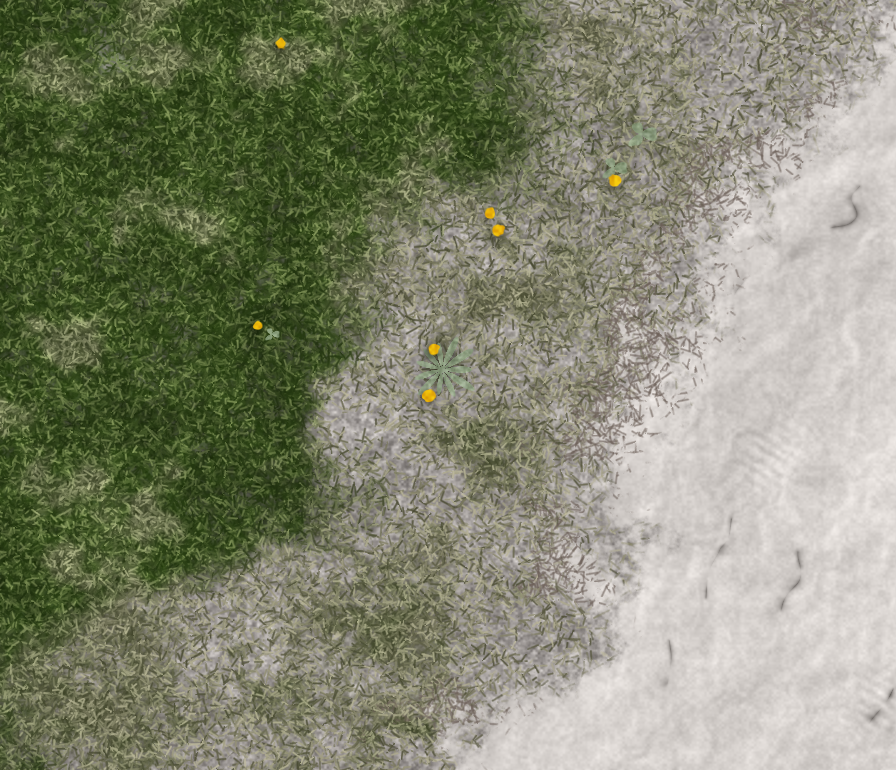
Reproduce this texture procedurally as a Shadertoy shader.

```glsl
const float TAU = 6.2832;

// Vegetation patches: centre, radius, added density
const vec4 PATCHES[11] = vec4[11](
    vec4(0.695, 0.64, 0.09, 0.24), vec4(0.51, 0.20, 0.075, 0.40),
    vec4(0.635, 0.42, 0.07, 0.30), vec4(0.53, 0.055, 0.05, 0.48),
    vec4(0.82, 0.79, 0.07, 0.20), vec4(0.12, 0.12, 0.18, 0.32),
    vec4(0.355, 0.09, 0.06, 0.36), vec4(0.78, 0.96, 0.10, 0.16),
    vec4(0.48, 0.47, 0.07, -0.28), vec4(0.29, 0.14, 0.06, -0.36),
    vec4(0.14, 0.93, 0.04, -0.35));

// Sand grooves: start and end
const vec4 GROOVES[7] = vec4[7](
    vec4(1.035, 0.29, 1.005, 0.19), vec4(0.952, 0.328, 0.925, 0.215),
    vec4(1.118, 0.75, 1.065, 0.70), vec4(0.868, 0.17, 0.862, 0.117),
    vec4(0.815, 0.41, 0.778, 0.35), vec4(1.16, 0.108, 1.125, 0.055),
    vec4(0.967, 0.645, 0.952, 0.607));

// Flowers: centre and radius
const vec3 FLOWERS[7] = vec3[7](
    vec3(0.365, 0.943, 0.007), vec3(0.636, 0.723, 0.007),
    vec3(0.648, 0.701, 0.008), vec3(0.799, 0.765, 0.008),
    vec3(0.335, 0.577, 0.006), vec3(0.563, 0.546, 0.008),
    vec3(0.557, 0.486, 0.009));

float hash(vec2 p) {
    return fract(sin(dot(p, vec2(127.1, 311.7))) * 43758.5453);
}

float noise(vec2 p) {
    vec2 i = floor(p), f = fract(p);
    f = f * f * (3.0 - 2.0 * f);
    return mix(mix(hash(i), hash(i + vec2(1, 0)), f.x),
               mix(hash(i + vec2(0, 1)), hash(i + vec2(1, 1)), f.x), f.y);
}

float fbm(vec2 p) {
    float sum = 0.0, gain = 0.5;
    for (int i = 0; i < 5; i++) {
        sum += gain * noise(p);
        p = mat2(1.6, 1.2, -1.2, 1.6) * p + 7.3;
        gain *= 0.5;
    }
    return sum;
}

float glow(vec2 d, float radius) { return exp(-dot(d, d) / (radius * radius)); }

float segment(vec2 p, vec2 a, vec2 b) {
    vec2 ab = b - a;
    return length(p - a - ab * clamp(dot(p - a, ab) / dot(ab, ab), 0.0, 1.0));
}

// Randomly turned strokes: coverage, tone, rarity
vec3 blades(vec2 p, float scale, float width, float aa, float seed) {
    vec2 q = p * scale + seed * 3.7, cell = floor(q);
    vec3 best = vec3(0);
    for (int k = 0; k < 9; k++) {
        vec2 id = cell + vec2(k % 3, k / 3) - 1.0;
        vec2 centre = id + 0.2 + 0.6 * vec2(hash(id + seed), hash(id + seed + 31.0));
        float angle = TAU * hash(id + seed + 57.0);
        vec2 arm = vec2(cos(angle), sin(angle)) * (0.25 + 0.5 * hash(id + seed + 83.0));
        float d = segment(q, centre - arm, centre + arm) / scale;
        float cover = 1.0 - smoothstep(width - aa, width + aa, d);
        if (cover > best.x) best = vec3(cover, hash(id + seed + 11.0), hash(id + seed + 19.0));
    }
    return best;
}

float grassEdge(float y) {
    return -0.05 + 0.40 * smoothstep(0.13, 0.32, y) + 0.12 * smoothstep(0.3, 0.62, y)
         + 0.19 * smoothstep(0.62, 0.85, y);
}

float sandEdge(float y) {
    return 0.57 + 0.20 * smoothstep(0.0, 0.2, y) + 0.14 * smoothstep(0.33, 0.6, y)
         + 0.23 * smoothstep(0.62, 1.0, y);
}

float treads(vec2 d, float radius) {
    return glow(d, radius) * sin(dot(d, vec2(230, 400)) + 3.0 * noise(d * 60.0));
}

vec3 sandColor(vec2 p) {
    vec2 q = p + 0.03 * vec2(noise(p * 28.0), noise(p * 28.0 + 40.0)) - 0.015;
    vec2 slope = vec2(-0.006, 0.008), stretch = vec2(9.0, 7.0);
    float light = fbm(q * stretch) - fbm((q + slope) * stretch);
    vec3 col = vec3(0.84, 0.82, 0.805) + 0.9 * light + 0.1 * (fbm(p * 9.0 + 9.0) - 0.5);
    col += 0.04 * treads(p - vec2(0.997, 0.403), 0.04);
    col += 0.04 * treads(p - vec2(1.14, 0.085), 0.035);
    for (int i = 0; i < 7; i++) {
        float d = segment(q, GROOVES[i].xy, GROOVES[i].zw);
        float broken = smoothstep(0.1, 0.8, noise(p * 70.0));
        col -= broken * (0.28 * exp(-d * 380.0) + 0.07 * exp(-d * 90.0));
    }
    return col;
}

// Pointed leaves radiating from a centre
float rosette(vec2 d, float radius, float count, float aa) {
    float a = atan(d.y, d.x);
    float reach = radius * abs(cos(a * count * 0.5)) * (0.7 + 0.5 * noise(vec2(a * 2.0, 4.0)));
    return 1.0 - smoothstep(reach - aa, reach + aa, length(d));
}

void mainImage(out vec4 fragColor, in vec2 fragCoord) {
    vec2 p = fragCoord / iResolution.y;
    float aa = 1.0 / iResolution.y;
    float drift = fbm(p * 11.0) - 0.5, clump = fbm(p * 26.0 + 5.0) - 0.5;
    float tuft = fbm(p * 80.0 + 2.0) - 0.5;
    float grain = noise(p * 170.0) + noise(p * 310.0) - 1.0;

    // Zones and plant density
    float lush = 1.0 - smoothstep(-0.10, 0.11, p.x - grassEdge(p.y) + 0.3 * drift + 0.2 * clump);
    float shore = p.x - sandEdge(p.y) + 0.2 * drift + 0.2 * clump + 0.1 * tuft;
    float sand = smoothstep(-0.07, 0.05, shore);
    float density = mix(0.37, 0.90, lush) + 0.6 * clump + 0.35 * drift + 0.5 * tuft;
    vec2 warped = p + 0.12 * vec2(clump, drift);
    for (int i = 0; i < 11; i++)
        density += PATCHES[i].w * glow(warped - PATCHES[i].xy, PATCHES[i].z);
    density *= 1.0 - sand;
    float green = clamp(0.7 * lush + 0.7 * (density - 0.35), 0.0, 1.0);
    green *= 1.0 - 0.6 * smoothstep(0.0, 0.25, drift + 0.5 * clump);

    // Bare ground
    vec3 dirt = vec3(0.66, 0.64, 0.63) + 0.19 * grain + 0.2 * drift + 0.2 * tuft;
    vec3 shade = mix(vec3(0.31, 0.31, 0.22), vec3(0.17, 0.25, 0.09), green) + 0.09 * grain;
    vec3 col = mix(dirt, shade, smoothstep(0.3, 0.85, density));
    col = mix(col, sandColor(p) + 0.045 * grain, sand);

    // Grass and dry stems
    float scrub = 0.5 * glow(vec2(shore + 0.02, 0), 0.07) * smoothstep(-0.1, 0.2, clump + drift);
    for (int i = 0; i < 7; i++) {
        float layer = float(i);
        vec3 b = blades(p, 64.0 + 9.0 * layer, 0.0012, aa, 13.0 * layer + 2.0);
        vec3 fresh = mix(vec3(0.14, 0.22, 0.06), vec3(0.54, 0.61, 0.37), b.y * b.y);
        vec3 dry = mix(vec3(0.29, 0.29, 0.20), vec3(0.76, 0.74, 0.63), b.y);
        float keep = smoothstep(-0.06, 0.06, density - b.z) * (1.0 - sand);
        col = mix(col, mix(dry, fresh, green), 0.9 * b.x * keep);
        float stem = b.x * smoothstep(0.0, 0.1, scrub + b.z - 1.0);
        col = mix(col, vec3(0.42, 0.37, 0.34), 0.6 * stem);
    }
    col *= 1.0 + (0.5 * drift + 0.5 * tuft) * lush;

    // Pale leaves
    vec2 heart = p - vec2(0.574, 0.52);
    col *= 1.0 - 0.35 * glow(heart, 0.03);
    float leaf = rosette(heart, 0.044, 11.0, aa);
    leaf = max(leaf, rosette(p - vec2(0.797, 0.782), 0.019, 3.0, aa));
    leaf = max(leaf, rosette(p - vec2(0.833, 0.826), 0.022, 3.0, aa));
    leaf = max(leaf, rosette(p - vec2(0.353, 0.566), 0.011, 3.0, aa));
    col = mix(col, vec3(0.57, 0.65, 0.52) + 0.16 * grain, 0.8 * leaf);

    // Yellow flowers
    for (int i = 0; i < 7; i++) {
        vec2 d = p - FLOWERS[i].xy;
        float size = FLOWERS[i].z * (0.75 + 0.45 * noise(p * 200.0));
        col *= 1.0 - 0.35 * glow(d + vec2(0.003, 0.004), FLOWERS[i].z * 1.2);
        vec3 yellow = mix(vec3(0.85, 0.60, 0.02), vec3(0.98, 0.82, 0.06), noise(p * 240.0));
        col = mix(col, yellow, 1.0 - smoothstep(size - aa, size + aa, length(d)));
    }
    fragColor = vec4(clamp(col, 0.0, 1.0), 1.0);
}
```
